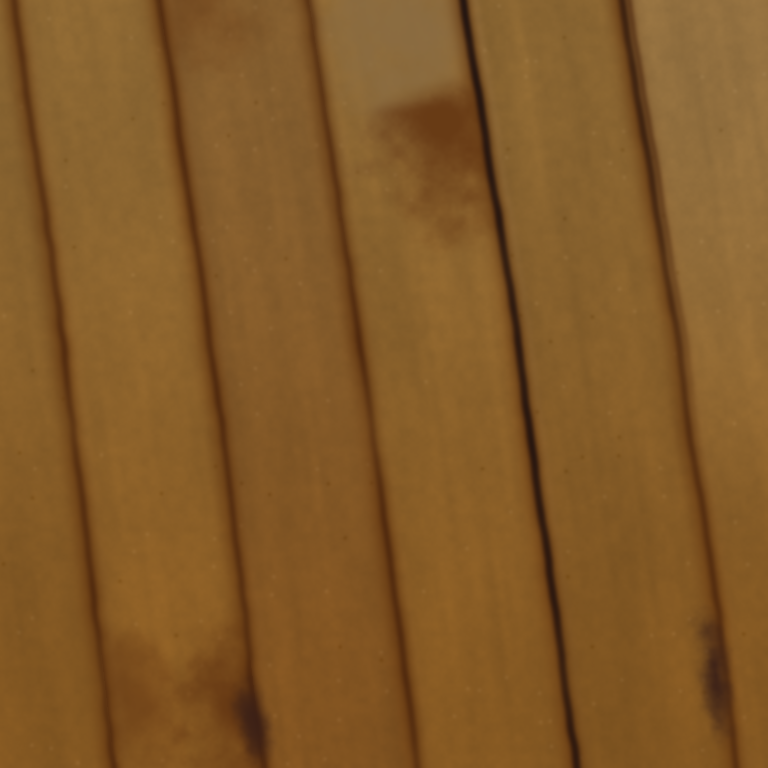
Write a WebGL 1 fragment shader that draws this texture.

```glsl
precision highp float;
// Varnished wooden boards, slightly fanned and leaning, split by dark seams.
// Each seam is a gently curved line with a soft core and a brown halo; grain,
// mottling, specks and a few knots and stains vary the boards between them.

uniform vec2 u_resolution;

const vec3 WOOD_LOW   = vec3(0.520, 0.345, 0.132);
const vec3 WOOD_HIGH  = vec3(0.545, 0.400, 0.195);
const vec3 WOOD_PALE  = vec3(0.590, 0.460, 0.280);
const vec3 WOOD_RED   = vec3(0.400, 0.220, 0.075);
const vec3 SEAM_HALO  = vec3(0.400, 0.220, 0.065);
const vec3 SEAM_CORE  = vec3(0.240, 0.105, 0.035);
const vec3 SEAM_BLACK = vec3(0.110, 0.070, 0.065);
const vec3 KNOT_DARK  = vec3(0.220, 0.120, 0.090);

const float CORE_WIDTH = 0.0055;
const float HALO_WIDTH = 0.0150;
const float BOARD_CONTRAST = 0.018;
const float GRAIN = 0.085;
const float CLOUDS = 0.130;
const float TOOTH = 0.075;
const float SPECK_CELLS = 55.0;

float hash(vec2 p) {
  p = fract(p * vec2(0.1031, 0.1130));
  p += dot(p, p.yx + 33.33);
  return fract((p.x + p.y) * p.x * 17.31);
}

float noise(vec2 p) {
  vec2 i = floor(p), f = fract(p);
  i += 57.0;
  f = f * f * (3.0 - 2.0 * f);
  return mix(mix(hash(i), hash(i + vec2(1, 0)), f.x),
             mix(hash(i + vec2(0, 1)), hash(i + vec2(1, 1)), f.x), f.y);
}

float fbm(vec2 p) {
  float sum = 0.0, amp = 0.5;
  for (int i = 0; i < 4; i++) {
    sum += amp * noise(p);
    p = p * 2.03 + 11.7;
    amp *= 0.5;
  }
  return sum / 0.9375;
}

float bell(float d, float width) { return exp(-d * d / (width * width)); }

// Sideways drift of the boards; t runs from the top edge downwards.
float drift(float t) { return 0.16 * t - 0.019 * t * t; }

float seamX(float i, float t) {
  return 0.018 + 0.186 * i + 0.003 * i * i + drift(t) + 0.005 * t * (i - 2.0);
}

// Ragged soft ellipse leaning with the boards.
float stain(vec2 p, vec2 centre, vec2 radius) {
  vec2 q = p - centre;
  q.x += 0.14 * q.y;
  float d = length(q / radius) + 0.9 * (fbm(p * 26.0) - 0.5);
  return 1.0 - smoothstep(0.0, 1.2, d);
}

float isBoard(float board, float index) { return 1.0 - step(0.5, abs(board - index)); }

void main() {
  vec2 uv = gl_FragCoord.xy / u_resolution;
  float t = 1.0 - uv.y;
  vec2 along = vec2(uv.x - drift(t), t);

  // Board number: how many seams lie to the left, with soft borders for tint.
  float board = 0.0, tint = 0.0;
  for (int i = 0; i < 6; i++) {
    float x = seamX(float(i), t);
    board += step(x, uv.x);
    tint += smoothstep(-0.006, 0.006, uv.x - x);
  }

  // Base colour, lighter and greyer towards the top right.
  vec3 col = mix(WOOD_LOW, WOOD_HIGH, smoothstep(0.0, 1.0, uv.y));
  col = mix(col, WOOD_PALE, 0.6 * smoothstep(4.5, 5.0, tint) * smoothstep(0.2, 1.0, uv.y));
  col *= 1.0 - BOARD_CONTRAST * cos(3.14159 * tint);
  col *= mix(vec3(1), vec3(0.98, 0.95, 0.97), isBoard(board, 2.0));

  // Long soft grain, cloudy mottling and fine tooth.
  float grain = noise(vec2(along.x * 45.0 + board * 7.0, t * 2.5)) * 0.6
              + noise(vec2(along.x * 100.0, t * 5.0 + board)) * 0.4;
  col *= 1.0 + GRAIN * (grain - 0.5);
  col *= 1.0 + CLOUDS * (fbm(along * vec2(13.0, 5.0) + board * 3.1) - 0.5);
  col *= 1.0 + TOOTH * (fbm(uv * 80.0) - 0.5);

  // Sparse, faint specks.
  vec2 cell = floor(uv * SPECK_CELLS);
  vec2 jitter = 0.25 + 0.5 * vec2(hash(cell + 3.0), hash(cell + 71.0));
  float speck = bell(length(fract(uv * SPECK_CELLS) - jitter), 0.17);
  float pick = hash(cell + 19.0);
  col += speck * (0.03 * step(0.95, pick) - 0.035 * step(pick, 0.015));

  // Stains: a broad knot on board 3, bottom smudges, a shaded top corner.
  float on3 = isBoard(board, 3.0), on1 = isBoard(board, 1.0);
  col = mix(col, WOOD_PALE * 0.92, 0.9 * on3 * stain(uv, vec2(0.53, 0.96), vec2(0.15, 0.21)));
  float edge = smoothstep(0.0, 0.04, 0.895 - uv.y + 0.35 * (uv.x - 0.55));
  col = mix(col, WOOD_RED, 0.95 * on3 * edge * stain(uv, vec2(0.585, 0.835), vec2(0.12, 0.16)));
  col = mix(col, WOOD_RED, 0.95 * on1 * stain(uv, vec2(0.315, 0.075), vec2(0.09, 0.12)));
  col = mix(col, WOOD_RED, 0.60 * on1 * stain(uv, vec2(0.17, 0.09), vec2(0.08, 0.11)));
  col = mix(col, WOOD_RED, 0.50 * isBoard(board, 2.0) * stain(uv, vec2(0.25, 1.0), vec2(0.09, 0.10)));

  // Seams: uneven halo, soft core, faint worn lip; the fourth is an open gap.
  for (int i = 0; i < 6; i++) {
    float k = float(i);
    float wobble = 0.004 * (noise(vec2(t * 9.0, k * 5.0)) - 0.5)
                 + 0.002 * (noise(vec2(t * 40.0, k * 3.0)) - 0.5);
    float d = uv.x - seamX(k, t) - wobble;
    float wear = 0.55 + 0.6 * fbm(vec2(t * 9.0, k * 9.0 + 2.0));
    float gap = isBoard(k, 3.0);
    float twin = isBoard(k, 4.0) * smoothstep(0.7, 0.1, t);
    col = mix(col, SEAM_HALO, 0.75 * wear * bell(d + 0.002, HALO_WIDTH));
    col += 0.025 * bell(d - 0.016, 0.006) * (0.3 + gap * uv.y);
    col = mix(col, SEAM_CORE, (0.55 + 0.25 * gap) * wear * bell(d, CORE_WIDTH));
    col = mix(col, SEAM_CORE, 0.4 * twin * bell(d - 0.010, 0.0045));
    float black = gap * (0.55 + 0.4 * uv.y) + 0.4 * twin;
    col = mix(col, SEAM_BLACK, black * wear * bell(d - 0.001, 0.0052));
  }

  // Dark knots sitting against the seams near the bottom.
  col = mix(col, KNOT_DARK, 0.85 * stain(uv, vec2(0.328, 0.065), vec2(0.024, 0.060)));
  col = mix(col, KNOT_DARK, 0.95 * stain(uv, vec2(0.932, 0.120), vec2(0.024, 0.085)));

  gl_FragColor = vec4(clamp(col, 0.0, 1.0), 1.0);
}
```
